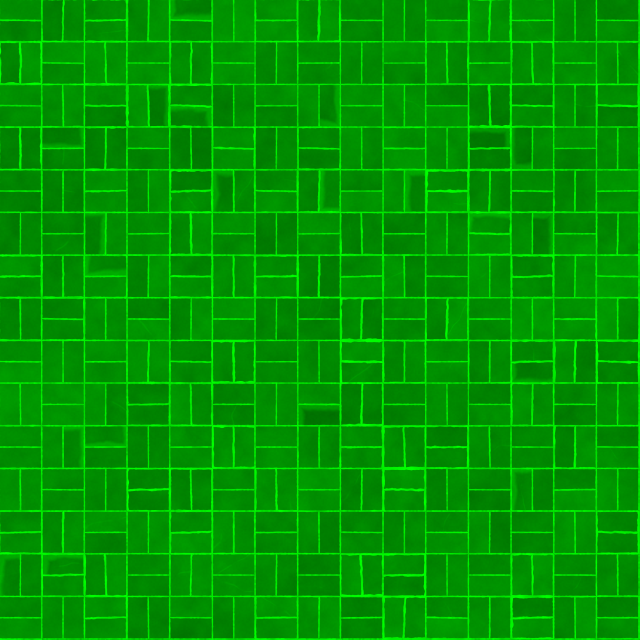
Write a WebGL 1 fragment shader that draws this texture.

```glsl
precision highp float;
// Green basket-weave tiles: paired bricks alternating direction, bright worn joints.
uniform vec2 u_resolution;

#define TILES 15.0
#define GRID_SHIFT vec2(0.022, -0.022)
#define JOINT_HALF_WIDTH 0.016
#define JOINT_WEAR 0.030
#define SPLIT_TILT 0.09
#define BASE_GREEN 0.545
#define BRICK_CONTRAST 0.085
#define MOTTLE 0.10
#define JOINT_GREEN 0.91
#define WORN_SHARE 0.07

float hash(vec2 p) {
    p = fract(p * vec2(0.1031, 0.1137) + 0.37);
    p += dot(p, p.yx + 33.33);
    return fract((p.x + p.y) * p.x * 7.31);
}

float noise(vec2 p) {
    vec2 i = floor(p), f = fract(p);
    f = f * f * (3.0 - 2.0 * f);
    return mix(mix(hash(i), hash(i + vec2(1.0, 0.0)), f.x),
               mix(hash(i + vec2(0.0, 1.0)), hash(i + vec2(1.0, 1.0)), f.x), f.y);
}

float fbm(vec2 p) {
    float sum = 0.0, amplitude = 0.5;
    for (int i = 0; i < 4; i++) {
        sum += amplitude * noise(p);
        p = p * 2.03 + 17.3;
        amplitude *= 0.5;
    }
    return sum / 0.9375;
}

void main() {
    vec2 p = gl_FragCoord.xy / u_resolution * TILES + GRID_SHIFT;
    float pixel = TILES / min(u_resolution.x, u_resolution.y);
    vec2 cell = floor(p), f = fract(p);

    // Turn odd cells so the split always runs along q.x
    float odd = mod(cell.x + cell.y, 2.0);
    vec2 q = mix(f, f.yx, odd);
    float wear = pow(hash(cell + 41.0), 2.5);
    float wobble = noise(p * 9.0 + 60.0) - 0.5;

    // Split line, crooked in the more worn cells
    float tilt = (hash(cell + 83.0) - 0.5) * SPLIT_TILT * (0.15 + wear);
    float split = 0.5 + tilt * (q.x - 0.5) + 0.03 * wear * wobble;
    float upper = step(split, q.y);
    vec2 brick = vec2(cell.x * 2.0 + upper, cell.y) + 17.0;
    vec2 b = vec2(q.x, mix(q.y / split, (q.y - split) / (1.0 - split), upper));

    // Joints: ragged cell border and split, each side worn by its own amount
    vec2 edge = min(f, 1.0 - f);
    vec2 side = step(0.5, f);
    float sideX = hash(cell + vec2(side.x * 7.0 + 11.0, 5.0));
    float sideY = hash(cell + vec2(23.0, side.y * 9.0 + 3.0));
    vec2 inset = JOINT_WEAR * wear * vec2(sideX, sideY) * (1.0 + 1.6 * wobble);
    float ragged = 0.010 * (noise(p * 24.0) - 0.5);
    float border = min(edge.x - inset.x, edge.y - inset.y);
    float seam = abs(q.y - split) - 0.35 * JOINT_WEAR * wear;
    float joint = min(border, seam) + ragged;
    float soft = max(0.012, 0.7 * pixel);
    float line = 1.0 - smoothstep(JOINT_HALF_WIDTH - soft, JOINT_HALF_WIDTH + soft, joint);

    // Brick tone, cloudy mottling and fine grain
    float tone = BASE_GREEN + BRICK_CONTRAST * (hash(brick + 5.0) - 0.5);
    float cloud = fbm(p * 2.6 + brick * 3.7);
    tone += MOTTLE * (cloud - 0.5);
    tone += 0.05 * (noise(p * 0.35 + 9.0) - 0.5);
    tone += 0.018 * (noise(p * 30.0) - 0.5);

    // Faint scratches on a few bricks
    float angle = 6.2832 * hash(brick + 71.0);
    float bend = 0.12 * (noise(p * 4.0) - 0.5);
    float across = dot(q - vec2(0.5, 0.25 + 0.5 * upper), vec2(cos(angle), sin(angle))) + bend;
    float scratch = 1.0 - smoothstep(0.0, 0.008 + pixel, abs(across));
    tone += 0.045 * scratch * step(0.88, hash(brick + 29.0)) * smoothstep(0.4, 0.7, cloud);

    // Rare worn bricks: darker face with pale rubbed edges
    float worn = step(1.0 - WORN_SHARE, hash(brick + 113.0));
    vec2 flip = step(0.5, vec2(hash(brick + 131.0), hash(brick + 149.0)));
    vec2 corner = mix(b, 1.0 - b, flip) * vec2(1.0, 0.5);
    float rim = min(corner.x, corner.y) + 0.20 * (cloud - 0.5);
    float rubbed = 1.0 - smoothstep(0.05, 0.17, rim);
    tone += worn * mix(-0.05, 0.10, rubbed);

    float jointTone = JOINT_GREEN + 0.14 * (noise(p * 5.0 + 31.0) - 0.5) + 0.06 * wear;
    gl_FragColor = vec4(0.0, mix(tone, jointTone, line), 0.0, 1.0);
}
```
